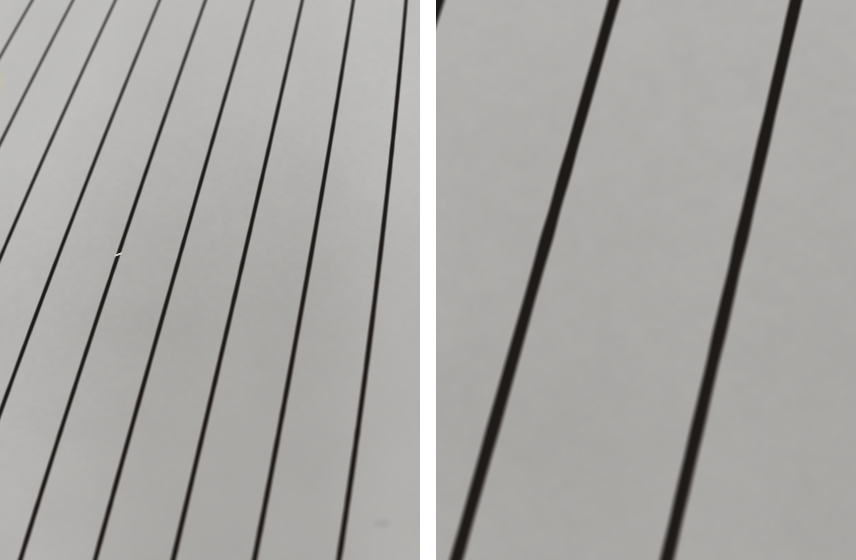
Left: the whole. Right: its middle third, enlarged.
Reproduce this pattern procedurally as a Shadertoy shader.

```glsl
// Ruled paper seen at a slant: dark lines fan out in perspective and bow slightly.
// Each line sits at a quadratic function of its index; inverting that function gives
// a continuous index per point, whose nearest integer is the nearest line.

#define LINE_HALF_WIDTH 0.032            // fraction of the line spacing
#define FOCUS_DEPTH     1.03
#define SHARP_BLUR      0.0014
#define DEFOCUS         0.0042
#define GRAIN           0.022
#define MOTTLE          0.022
#define PAPER_SHADE     vec3(0.665, 0.658, 0.648)
#define PAPER_LIGHT     vec3(0.745, 0.743, 0.735)
#define INK             vec3(0.115, 0.100, 0.095)
#define INK_FRINGE      vec3(0.32, 0.25, 0.23)

float hash(vec2 p) {
    vec3 q = fract(vec3(p.xyx) * 0.1031);
    q += dot(q, q.yzx + 33.33);
    return fract((q.x + q.y) * q.z);
}

float noise(vec2 p) {
    vec2 i = floor(p), f = fract(p);
    f = f * f * (3.0 - 2.0 * f);
    return mix(mix(hash(i), hash(i + vec2(1, 0)), f.x),
               mix(hash(i + vec2(0, 1)), hash(i + vec2(1, 1)), f.x), f.y);
}

float fbm(vec2 p) {
    float sum = 0.0, amp = 0.5;
    for (int i = 0; i < 4; i++) {
        sum += amp * noise(p);
        p = mat2(1.6, 1.2, -1.2, 1.6) * p + 7.3;
        amp *= 0.5;
    }
    return sum;
}

// Coefficients (offset, slope, curvature) of line position; t runs from top to bottom
vec3 lineCurve(float t) {
    vec3 bow = vec3(0.0113, -0.0047, 0.0) * 4.0 * t * (1.0 - t);
    return mix(vec3(0.967, -0.1276, 0.00205), vec3(0.807, -0.2049, 0.00382), t) + bow;
}

float lineX(float index, float t) {
    return dot(lineCurve(t), vec3(1.0, index, index * index));
}

float lineIndex(float x, float t) {
    vec3 c = lineCurve(t);
    float gap = c.x - x;
    return 2.0 * gap / (sqrt(max(c.y * c.y - 4.0 * c.z * gap, 0.0)) - c.y);
}

float segmentDistance(vec2 p, vec2 a, vec2 b) {
    vec2 ab = b - a;
    return length(p - a - ab * clamp(dot(p - a, ab) / dot(ab, ab), 0.0, 1.0));
}

vec3 paperColour(vec2 p, float t, float sharpness) {
    float light = 0.85 * smoothstep(0.62, 0.0, t)
                + 0.55 * smoothstep(0.42, 0.0, p.x)
                + 0.40 * smoothstep(0.70, 1.0, p.x);
    vec3 paper = mix(PAPER_SHADE, PAPER_LIGHT, clamp(light, 0.0, 1.0));
    paper += MOTTLE * (fbm(p * 9.0) - 0.47);
    float fibre = fbm(p * vec2(75.0, 95.0)) - 0.47;
    float speck = noise(p * 230.0) - 0.5;
    paper += GRAIN * (fibre + 0.25 * speck) * mix(0.35, 1.0, sharpness);

    // Pale stain at the left edge and a faint smudge low on the right
    float stain = smoothstep(0.035, 0.0, length((p - vec2(0.0, 1.135)) * vec2(1.6, 0.8)));
    float smudge = smoothstep(0.025, 0.0, length((p - vec2(0.91, 0.087)) * vec2(0.8, 1.4)));
    paper += stain * vec3(0.02, 0.01, -0.05);
    return paper - 0.04 * smudge;
}

void mainImage(out vec4 fragColor, in vec2 fragCoord) {
    vec2 p = fragCoord / iResolution.x;
    float height = iResolution.y / iResolution.x;
    float t = 1.0 - p.y / height;

    // Depth grows to the upper left; blur grows away from the focal band
    float defocus = p.y + 0.45 * (1.0 - p.x) - FOCUS_DEPTH;
    float sharpness = smoothstep(0.75, 0.05, abs(defocus));
    float blur = SHARP_BLUR + DEFOCUS * abs(defocus) + 0.6 / iResolution.x;

    // Signed distance across the nearest line, in canvas widths
    float index = lineIndex(p.x, t);
    float density = length(vec2(dFdx(index), dFdy(index))) * iResolution.x;
    float across = (index - round(index)) / density;
    float halfWidth = LINE_HALF_WIDTH / density;
    halfWidth *= 1.0 + 0.12 * (noise(vec2(p.y * 40.0, round(index) * 9.0)) - 0.5);

    float ink = smoothstep(halfWidth + blur, halfWidth - blur, abs(across));
    ink *= mix(1.0, 0.74, smoothstep(0.1, 0.7, defocus));

    // Brown fringe on the right flank of the near, defocused lines
    float fringe = smoothstep(0.0, halfWidth * 1.3, -across) * smoothstep(0.05, -0.5, defocus);
    vec3 inkColour = mix(INK, INK_FRINGE, 0.55 * fringe);
    vec3 colour = mix(paperColour(p, t, sharpness), inkColour, ink);

    // Small white nick where one line is broken
    float nickT = 0.454;
    vec2 nick = vec2(lineX(4.0, nickT), (1.0 - nickT) * height);
    float nickDist = segmentDistance(p, nick - vec2(0.007, 0.003), nick + vec2(0.007, 0.002));
    colour = mix(colour, vec3(0.80, 0.79, 0.78), smoothstep(0.0036, 0.0012, nickDist));

    fragColor = vec4(colour, 1.0);
}
```
